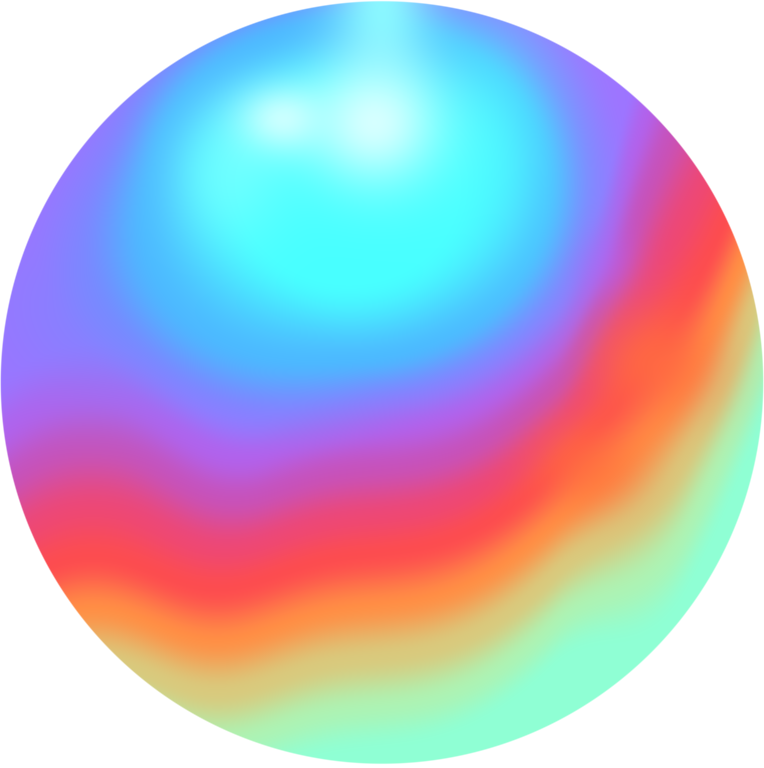
A WebGL 2 fragment shader for this background:

```glsl
#version 300 es
precision highp float;
// A glossy iridescent ball on white. Colour bands follow a curved valley line
// across the disc; a soft blue and cyan dome with pale highlights lies over
// the upper half. Coordinates run from -1 to 1 over the short canvas side.

uniform vec2 u_resolution;
out vec4 fragColor;

float glow(vec2 p, vec2 center, vec2 size) {
    vec2 q = (p - center) / size;
    return exp(-dot(q, q));
}

float bump(float x, float center, float width) {
    float q = (x - center) / width;
    return exp(-q * q);
}

// Height of the red band, rising steeply toward the right rim.
float redLine(float x) {
    return -0.44 + x * x * (0.5 + 0.62 * x)
         - 0.14 * bump(x, -0.45, 0.25) + 0.06 * bump(x, 0.55, 0.3);
}

// Colour by signed height above the red band: mint, tan, orange, red to violet.
vec3 bandColor(float h) {
    vec3 c = vec3(0.56, 1.0, 0.83);
    c = mix(c, vec3(0.68, 0.95, 0.70), smoothstep(-0.52, -0.39, h));
    c = mix(c, vec3(0.85, 0.79, 0.49), smoothstep(-0.41, -0.27, h));
    c = mix(c, vec3(1.0, 0.56, 0.27), smoothstep(-0.28, -0.13, h));
    c = mix(c, vec3(0.99, 0.30, 0.31), smoothstep(-0.15, 0.0, h));
    c = mix(c, vec3(0.93, 0.28, 0.46), smoothstep(-0.01, 0.11, h));
    c = mix(c, vec3(0.78, 0.32, 0.73), smoothstep(0.09, 0.23, h));
    c = mix(c, vec3(0.70, 0.38, 0.92), smoothstep(0.21, 0.33, h));
    return mix(c, vec3(0.62, 0.45, 1.0), smoothstep(0.31, 0.44, h));
}

// Blue and cyan dome laid over the bands, fading out at its rim.
vec3 addDome(vec3 base, vec2 p) {
    vec2 c = p - vec2(-0.086, 0.5);
    float r = length(c / vec2(0.65, 0.56));
    r -= 0.15 * smoothstep(0.4, 1.0, -c.x - c.y);
    vec3 dome = mix(vec3(0.28, 1.0, 1.0), vec3(0.30, 0.72, 1.0), smoothstep(0.42, 0.82, r));
    dome = mix(dome, vec3(0.42, 0.57, 1.0), smoothstep(0.78, 1.0, r));
    return mix(base, dome, 1.0 - smoothstep(0.78, 1.17, r));
}

vec3 ballColor(vec2 p) {
    // Bands widen near both sides of the ball.
    float h = p.y - redLine(p.x);
    float right = smoothstep(0.45, 0.8, p.x);
    float left = smoothstep(0.3, 0.7, -p.x);
    h /= h > 0.0 ? 1.0 + 1.3 * right + 0.3 * left : 1.0 + 0.5 * right;
    vec3 color = bandColor(h);

    // Local tints: blue left flank, violet spot, warmer red on the right.
    color = mix(color, vec3(0.45, 0.55, 1.0), 0.65 * glow(p, vec2(-0.68, 0.2), vec2(0.3, 0.24)));
    color = mix(color, vec3(0.72, 0.37, 0.95), 0.7 * glow(p, vec2(0.55, 0.32), vec2(0.1, 0.1)));
    color = mix(color, vec3(1.0, 0.43, 0.25), 0.8 * glow(p, vec2(0.72, 0.05), vec2(0.16, 0.14)));
    color = mix(color, vec3(1.0, 0.44, 0.24), 0.7 * glow(p, vec2(0.54, -0.22), vec2(0.14, 0.12)));
    color = addDome(color, p);

    // Cyan shine and pale highlights.
    color = mix(color, vec3(0.30, 1.0, 1.0), 0.75 * glow(p, vec2(0.26, 0.62), vec2(0.19, 0.3)));
    color = mix(color, vec3(0.45, 1.0, 1.0), 0.8 * glow(p, vec2(-0.4, 0.55), vec2(0.15, 0.18)));
    color = mix(color, vec3(0.55, 1.0, 1.0), 0.9 * glow(p, vec2(0.0, 1.0), vec2(0.13, 0.26)));
    color = mix(color, vec3(0.86, 1.0, 1.0), 0.95 * glow(p, vec2(-0.02, 0.68), vec2(0.17, 0.16)));
    return mix(color, vec3(0.86, 1.0, 1.0), 0.85 * glow(p, vec2(-0.26, 0.69), vec2(0.12, 0.09)));
}

void main() {
    float unit = 2.0 / min(u_resolution.x, u_resolution.y);
    vec2 p = (gl_FragCoord.xy - 0.5 * u_resolution) * unit - vec2(0.0, 0.004);
    float inside = 1.0 - smoothstep(-unit, unit, length(p) - 0.998);
    fragColor = vec4(mix(vec3(1.0), ballColor(p), inside), 1.0);
}
```
